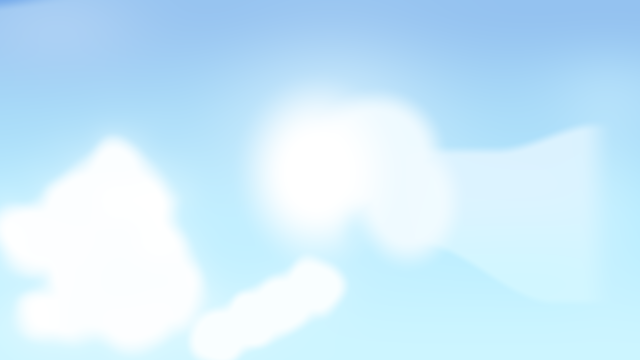
Reproduce this texture procedurally as a WebGL 1 fragment shader.

```glsl
precision highp float;
uniform vec2 u_resolution;

float hash(vec2 p) {
  return fract(sin(dot(p, vec2(127.1, 311.7))) * 4375.5);
}

float noise(vec2 p) {
  vec2 i = floor(p), f = fract(p);
  f = f * f * (3.0 - 2.0 * f);
  return mix(mix(hash(i), hash(i + vec2(1.0, 0.0)), f.x),
             mix(hash(i + vec2(0.0, 1.0)), hash(i + 1.0), f.x), f.y);
}

float ellipse(vec2 p, vec2 center, vec2 radius) {
  return (length((p - center) / radius) - 1.0) * min(radius.x, radius.y);
}

float smoothUnion(float a, float b, float k) {
  float h = max(k - abs(a - b), 0.0) / k;
  return min(a, b) - h * h * k * 0.25;
}

// Falls from one inside the shape to zero outside it
float cover(float d, float blur) {
  return 1.0 - smoothstep(-blur, blur, d);
}

float blob(vec2 p, vec2 center, vec2 spread) {
  vec2 q = (p - center) / spread;
  return exp(-dot(q, q));
}

vec3 skyColor(vec2 p) {
  vec3 c = mix(vec3(0.80, 0.96, 1.0), vec3(0.73, 0.93, 1.0), smoothstep(0.0, 0.4, p.y));
  c = mix(c, vec3(0.65, 0.85, 0.97), smoothstep(0.35, 0.76, p.y));
  return mix(c, vec3(0.58, 0.76, 0.94), smoothstep(0.66, 0.98, p.y));
}

float cumulus(vec2 p) {
  float d = ellipse(p, vec2(0.324, 0.52), vec2(0.08));
  d = smoothUnion(d, ellipse(p, vec2(0.38, 0.42), vec2(0.105)), 0.04);
  d = smoothUnion(d, ellipse(p, vec2(0.26, 0.40), vec2(0.14)), 0.04);
  d = smoothUnion(d, ellipse(p, vec2(0.10, 0.34), vec2(0.11, 0.09)), 0.04);
  d = smoothUnion(d, ellipse(p, vec2(0.32, 0.27), vec2(0.20)), 0.03);
  d = smoothUnion(d, ellipse(p, vec2(0.45, 0.19), vec2(0.11)), 0.03);
  d = smoothUnion(d, ellipse(p, vec2(0.17, 0.13), vec2(0.11, 0.075)), 0.03);
  return smoothUnion(d, ellipse(p, vec2(0.38, 0.12), vec2(0.09)), 0.03);
}

float trailingPuffs(vec2 p) {
  float d = 1.0;
  for (int i = 0; i < 4; i++) {
    float k = float(i);
    vec2 center = vec2(0.61 + 0.088 * k, 0.065 + 0.045 * k);
    d = smoothUnion(d, ellipse(p, center, vec2(0.078)), 0.03);
  }
  return d;
}

void main() {
  vec2 uv = gl_FragCoord.xy / u_resolution;
  vec2 p = uv * vec2(16.0 / 9.0, 1.0);
  vec3 color = skyColor(p);

  // High haze and the darker upper corner
  color = mix(color, vec3(0.70, 0.83, 0.96), 0.75 * blob(p, vec2(0.16, 0.92), vec2(0.26, 0.14)));
  color = mix(color, vec3(0.46, 0.67, 0.92), cover(0.985 + 0.12 * p.x - p.y, 0.02) * cover(p.x - 0.12, 0.12));
  color = mix(color, vec3(0.74, 0.90, 0.99), 0.5 * blob(p, vec2(1.70, 0.73), vec2(0.20, 0.12)));

  // Translucent veil on the right
  float veilTop = 0.582 + 0.07 * smoothstep(1.38, 1.66, p.x);
  float veilBottom = 0.16 + 0.165 * (1.0 - smoothstep(1.16, 1.54, p.x));
  float veil = cover(p.y - veilTop, 0.018) * cover(veilBottom - p.y, 0.014);
  veil *= smoothstep(1.05, 1.22, p.x) * cover(p.x - 1.66, 0.05);
  vec3 veilColor = mix(vec3(0.83, 0.97, 1.0), vec3(0.89, 0.96, 1.0), smoothstep(0.2, 0.5, p.y));
  color = mix(color, veilColor, 0.85 * veil);
  color = mix(color, vec3(0.84, 0.96, 1.0), 0.4 * blob(p, vec2(1.67, 0.42), vec2(0.10, 0.25)));

  // Central cloud: wide glow, right lobes, then the bright core
  color = mix(color, vec3(0.88, 0.96, 1.0), 0.75 * blob(p, vec2(0.92, 0.60), vec2(0.29, 0.27)));
  float lobe = cover(ellipse(p, vec2(1.05, 0.57), vec2(0.16, 0.155)), 0.04);
  float skirt = cover(ellipse(p, vec2(1.135, 0.44), vec2(0.125, 0.155)), 0.04);
  color = mix(color, vec3(0.95, 0.985, 1.0), 0.92 * max(lobe, skirt));
  float core = cover(ellipse(p, vec2(0.88, 0.52), vec2(0.16, 0.19)), 0.085);
  color = mix(color, vec3(1.0), core);
  color = mix(color, vec3(0.77, 0.94, 1.0), 0.45 * blob(p, vec2(0.985, 0.35), vec2(0.035, 0.05)));

  // Lower clouds with softly broken edges
  vec2 warp = vec2(noise(p * 13.0), noise(p * 13.0 + 7.0)) - 0.5;
  vec2 q = p + 0.025 * warp;
  float left = cumulus(q);
  float puffs = trailingPuffs(q);
  float halo = 0.5 * exp(-max(left, 0.0) * 17.0) + 0.2 * exp(-max(puffs, 0.0) * 25.0);
  color = mix(color, vec3(0.93, 0.985, 1.0), min(halo, 0.65));
  color = mix(color, vec3(0.985, 0.998, 1.0), 0.95 * cover(puffs, 0.02));
  float shade = 0.018 * noise(p * 9.0 + 3.0);
  color = mix(color, vec3(1.0 - shade, 1.0 - 0.3 * shade, 1.0), cover(left, 0.03));

  gl_FragColor = vec4(color, 1.0);
}
```
